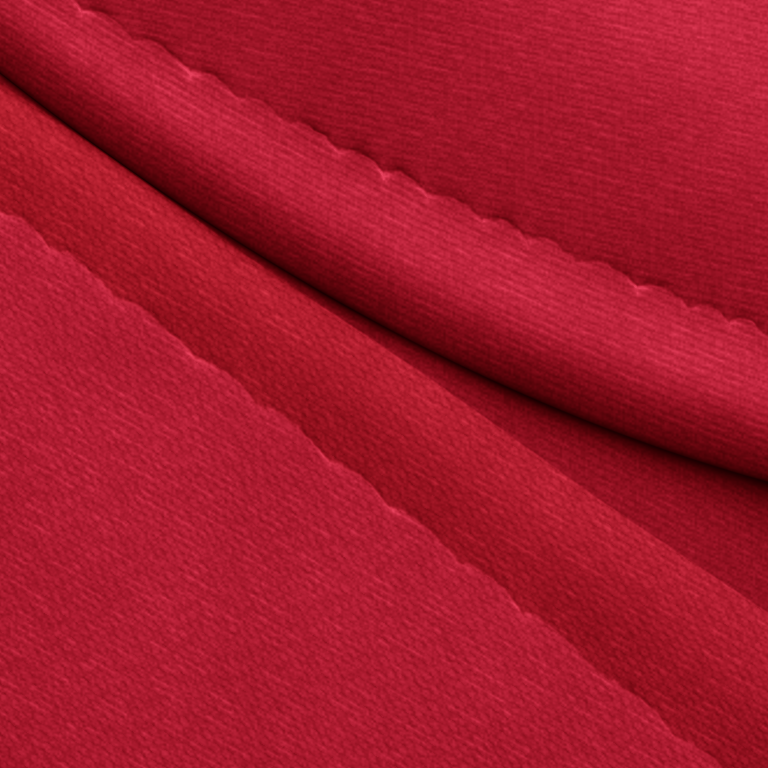
Write a Shadertoy shader that draws this texture.

```glsl
// Red knitted cloth in diagonal folds with two scalloped seams.

const float PI = 3.14159265;
// Fold lines: height as a quadratic in x (constant, linear, square).
const vec3 UPPER_SEAM = vec3(1.060, -0.6225, 0.1326);
const vec3 CREASE     = vec3(0.905, -0.789, 0.256);
const vec3 RIDGE      = vec3(0.893, -0.693, 0.0);
const vec3 LOWER_SEAM = vec3(0.732, -0.732, -0.05);
const float UPPER_STITCH = 0.064;
const float LOWER_STITCH = 0.088;
const float SCALLOP = 0.012;
const float RIB_PITCH = 0.0112;
const float KNIT_DEPTH = 0.038;
const float PALE_THREAD = 1.7;
const float GRAIN = 0.10;
const vec3 BRIGHT_RED = vec3(0.74, 0.14, 0.23);
const vec3 SHADE_CURVE = vec3(1.0, 3.0, 2.3);

float hash(vec2 p) {
    return fract(sin(dot(p, vec2(127.1, 311.7))) * 43758.5453);
}

float noise(vec2 p) {
    vec2 i = floor(p), f = fract(p);
    f = f * f * (3.0 - 2.0 * f);
    return mix(mix(hash(i), hash(i + vec2(1, 0)), f.x),
               mix(hash(i + vec2(0, 1)), hash(i + vec2(1, 1)), f.x), f.y);
}

float curve(vec3 k, float x) {
    return k.x + x * (k.y + x * k.z);
}

// Narrow groove of period 1: -1 in the groove, above 0 between.
float groove(float t) {
    float c = 0.5 + 0.5 * cos(2.0 * PI * t);
    return 0.6 - 1.6 * c * c;
}

// Rows of ribs across v, broken into staggered slanted stitches along x,
// with a pale thread showing on some of them.
float knit(float x, float v, float stitchiness) {
    v = v / RIB_PITCH + 0.18 * noise(vec2(x, v) * 45.0);
    float row = floor(v), f = fract(v);
    float u = x / (RIB_PITCH * 1.45) + 0.5 * mod(row, 2.0);
    u += 0.2 * noise(vec2(x * 60.0, row));
    float uneven = noise(vec2(u * 1.3, row * 7.0)) - 0.5;
    float thread = smoothstep(0.25, 0.0, abs(f - 0.55));
    float pale = smoothstep(0.55, 0.85, noise(vec2(u * 0.8, row * 5.0 + 17.0)));
    float relief = mix(groove(v), 0.7 * groove(v) + 0.9 * groove(u + 0.35 * f), stitchiness);
    return relief + 0.8 * uneven + PALE_THREAD * thread * (pale - 0.2);
}

// Rounded lobes between stitches: 0 at a stitch, 1 midway.
float lobes(float x, float period) {
    return abs(sin(PI * (x / period + 0.45 * noise(vec2(x * 11.0, 3.0)))));
}

// Coverage of the cloth lying below an edge; d is positive below it.
float below(float d, float softness) {
    return smoothstep(-softness, softness, d);
}

void mainImage(out vec4 fragColor, in vec2 fragCoord) {
    vec2 p = fragCoord / iResolution.xy;
    float x = p.x, y = p.y;
    float soft = max(0.0015, 0.8 / iResolution.y);

    // Signed heights below each fold line
    float upperLobe = lobes(x, UPPER_STITCH), lowerLobe = lobes(x, LOWER_STITCH);
    float fray = 0.005 * (noise(p * 90.0) - 0.5);
    float upperLine = curve(UPPER_SEAM, x);
    float dUpper = upperLine + SCALLOP * (upperLobe - 0.6) + fray - y;
    float dCrease = curve(CREASE, x) - y;
    float dRidge = curve(RIDGE, x) + 0.002 * sin(x * 14.0) - y;
    float dLower = curve(LOWER_SEAM, x) + SCALLOP * (lowerLobe - 0.6) + fray - y;
    float pucker = 0.3 + 1.1 * noise(vec2(x * 24.0, 8.0));

    // Back panel: sheen at the upper right, shade beside the seam
    float sheen = smoothstep(1.18, 1.42, y + 0.5 * x) * smoothstep(0.35, 0.9, x);
    float above = max(-dUpper, 0.0);
    float light = 0.635 + 0.14 * sheen - (0.02 + 0.09 * x) * exp(-above / 0.08);
    light -= 0.20 * pucker * upperLobe * exp(-above / 0.008);
    float weave = 0.85 * knit(x, y + 0.24 * x, 0.25);

    // Upper fold: rounded, falling into the crease
    float height = max(-dCrease, 0.0);
    float foldLight = mix(0.37, 0.74, smoothstep(0.0, 0.125, height));
    foldLight -= 0.08 * smoothstep(0.05, 0.0, dUpper);
    foldLight -= 0.24 * exp(-height / 0.007);
    foldLight += 0.22 * pucker * (1.0 - upperLobe) * exp(-abs(dUpper - 0.005) / 0.007);
    float cover = below(dUpper, soft * 2.0);
    light = mix(light, foldLight, cover);
    weave = mix(weave, knit(x, y - upperLine, 0.12), cover);

    // Inner layer: deep shadow cast by the upper fold
    float shadowWidth = 0.008 + 0.020 * x * x;
    float innerLight = mix(0.10, 0.58, 1.0 - exp(-max(dCrease, 0.0) / shadowWidth));
    cover = below(dCrease, soft * 1.3);
    light = mix(light, innerLight, cover);
    weave = mix(weave, 0.7 * knit(x, y + 0.5 * x, 0.2), cover);

    // Lower fold: bright ridge, darker toward its seam
    float across = clamp(dRidge / (dRidge - dLower + 0.001), 0.0, 1.0);
    float ridgeLight = 0.725 - 0.11 * smoothstep(0.12, 0.8, across) - 0.03 * x;
    float contact = 1.0 - smoothstep(0.3, 0.5, x);
    ridgeLight += (0.02 - 0.30 * contact) * exp(-max(dRidge, 0.0) / 0.006);
    ridgeLight -= 0.11 * pucker * lowerLobe * exp(min(dLower, 0.0) / 0.008);
    cover = below(dRidge, soft * 1.5);
    light = mix(light, ridgeLight, cover);
    weave = mix(weave, knit(x, y + 0.56 * x, 0.8), cover);
    float warmth = cover * (1.0 - below(dLower, 0.01)) * (1.0 - 0.6 * x);

    // Lower panel: even light, pale rim below the scallops
    float panelLight = 0.685 + 0.03 * exp(-max(dLower, 0.0) / 0.03) - 0.02 * smoothstep(0.5, 0.0, y);
    panelLight += 0.13 * pucker * (1.0 - lowerLobe) * exp(-abs(dLower - 0.004) / 0.007);
    light = mix(light, panelLight, below(dLower, soft * 2.0));

    // Knit relief, soft blotches and fibre grain
    light += KNIT_DEPTH * weave * smoothstep(0.1, 0.6, light) + 0.04 * (noise(p * 9.0) - 0.5);
    light += GRAIN * (noise(p * 330.0) - 0.5) * smoothstep(0.05, 0.5, light);
    light = clamp(light, 0.08, 0.9);

    // Darker tones lose green and blue faster than red
    vec3 color = BRIGHT_RED * pow(vec3(light / BRIGHT_RED.r), SHADE_CURVE);
    color.b *= 1.0 - 0.13 * warmth;
    fragColor = vec4(color, 1.0);
}
```
